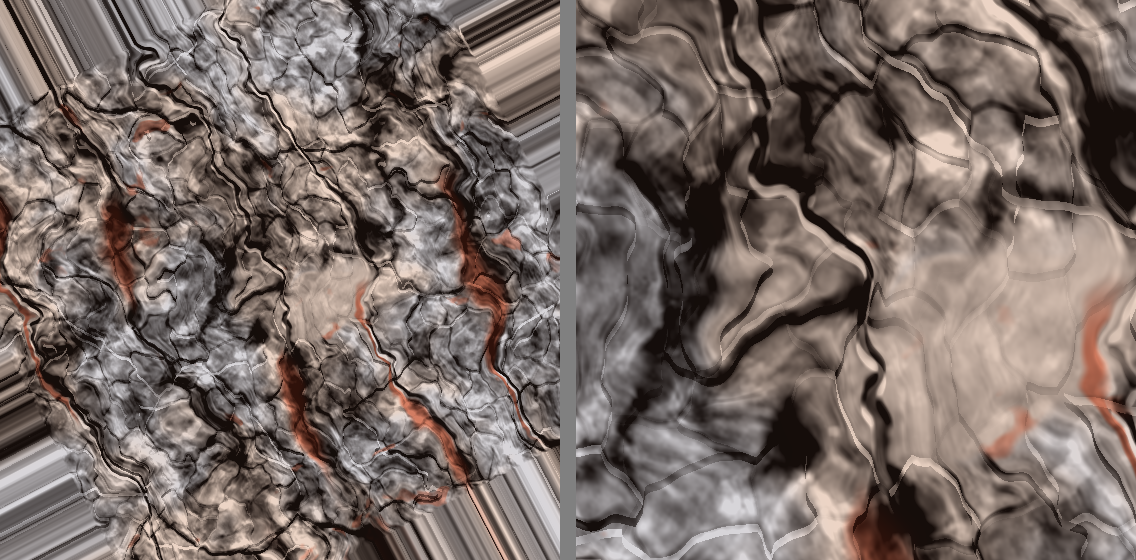
Left: the whole. Right: its middle third, enlarged.
Write a Shadertoy shader that draws this texture.

```glsl
// Weathered tree bark: a tilted slab with furrows, flaking plates and rust, its borders smeared outward.

float hash(vec2 p) {
    return fract(sin(dot(p, vec2(127.1, 311.7))) * 43758.5453);
}

float noise(vec2 p) {
    vec2 i = floor(p), f = fract(p);
    f = f * f * (3.0 - 2.0 * f);
    return mix(mix(hash(i), hash(i + vec2(1, 0)), f.x),
               mix(hash(i + vec2(0, 1)), hash(i + vec2(1, 1)), f.x), f.y);
}

float fbm(vec2 p) {
    float sum = 0.0, amp = 0.53;
    for (int i = 0; i < 4; i++) {
        sum += amp * noise(p);
        p = mat2(1.6, 1.2, -1.2, 1.6) * p + 17.3;
        amp *= 0.5;
    }
    return sum;
}

// Voronoi plates: x = distance to the border, y = random value of the plate
vec2 plates(vec2 p) {
    vec2 cell = floor(p);
    float near = 9.0, second = 9.0, id = 0.0;
    for (int y = -1; y <= 1; y++)
    for (int x = -1; x <= 1; x++) {
        vec2 c = cell + vec2(x, y);
        float d = length(c + vec2(hash(c), hash(c + 41.7)) - p);
        if (d < near) {
            second = near;
            near = d;
            id = hash(c + 9.2);
        } else second = min(second, d);
    }
    return vec2(second - near, id);
}

vec2 warp(vec2 p) {
    return p + 0.13 * (vec2(fbm(p * 9.0), fbm(p * 9.0 + 31.0)) - 0.5);
}

// Signed distance across the grain to the nearest furrow, and the furrow's index
vec2 lane(vec2 p) {
    float x = (p.x + 0.05 + 0.06 * (noise(p * vec2(4, 3)) - 0.5)) / 0.19;
    float index = floor(x + 0.5);
    return vec2((x - index) * 0.19, index);
}

float furrow(vec2 p) {
    vec2 l = lane(p);
    float width = 0.005 + 0.032 * smoothstep(0.3, 0.8, noise(vec2(l.y * 7.3, p.y * 5.0)));
    return 1.0 - smoothstep(0.3 * width, width, abs(l.x));
}

float relief(vec2 p) {
    vec2 w = warp(p);
    return 0.5 * plates(w * vec2(7, 4.5)).y + 0.25 * plates(w * vec2(24, 17) + 5.0).y
         + fbm(w * vec2(34, 18)) - 0.45 * furrow(w);
}

void mainImage(out vec4 fragColor, in vec2 fragCoord) {
    // Tilted slab; clamping stretches its border into straight streaks
    vec2 uv = (fragCoord - 0.5 * iResolution.xy) / iResolution.y;
    vec2 p = vec2(dot(uv, vec2(0.887, 0.462)), dot(uv, vec2(-0.462, 0.887)));
    p = clamp(p, -0.493, 0.493);
    vec2 w = warp(p);

    // Bare wood patch, smoother and paler than the plates around it
    float bare = 1.0 - smoothstep(0.75, 1.05, length((w - vec2(0.07, -0.08)) / vec2(0.1, 0.075)));
    float rough = 1.0 - 0.65 * bare;

    // Grainy crust on plates, long fibres beside the furrows
    float fibrous = 1.0 - smoothstep(0.015, 0.065, abs(lane(w).x));
    float crust = fbm(p * vec2(52, 44));
    float fibre = fbm(w * vec2(75, 14));
    float grain = mix(crust, fibre, 0.65 * fibrous) - 0.5;
    float broad = fbm(w * 9.0 + 50.0) - 0.5;
    float tone = 0.56 + rough * (1.05 * grain + 0.75 * broad) + 0.2 * bare;
    tone += 0.25 * rough * smoothstep(0.57, 0.72, fbm(p * vec2(36, 42) + 80.0));

    // Light from above
    float slope = relief(p) - relief(p + 0.005 * vec2(0.46, 0.89));
    tone += rough * clamp(2.1 * slope, -0.38, 0.35);

    // Broken cracks around large plates and small chips
    float plateEdge = plates(w * vec2(7, 4.5)).x;
    float chipEdge = plates(w * vec2(24, 17) + 5.0).x;
    float broken = smoothstep(0.35, 0.6, noise(p * 13.0 + 7.0));
    float crack = (1.0 - smoothstep(0.02, 0.1, plateEdge)) * broken;
    crack = max(crack, 0.7 * (1.0 - smoothstep(0.02, 0.14, chipEdge)) * (1.0 - 0.6 * broken));
    tone -= 0.42 * crack * rough;

    // Deep furrows and two dark knot holes
    float depth = furrow(w) * (1.0 - bare);
    tone -= 0.34 * depth;
    for (float i = 0.0; i < 2.0; i++) {
        vec2 hole = w - vec2(-0.09 + 0.28 * i, -0.07 + 0.07 * i);
        tone -= 0.6 * (1.0 - smoothstep(0.4, 1.2, length(hole) / (0.025 + 0.017 * i)));
    }

    // Grey ramp, cool on plates and warm near fibres and bare wood
    tone = clamp(tone, 0.0, 1.0);
    vec3 color = mix(vec3(0.08, 0.05, 0.04), vec3(0.88, 0.84, 0.82), tone);
    float warm = smoothstep(0.35, 0.65, fbm(w * 6.0 + 20.0) + 0.15 * fibrous - 0.05);
    warm = max(warm, bare);
    color *= mix(vec3(0.96, 0.995, 1.04), vec3(1.05, 0.99, 0.94), warm);

    // Rust inside furrows and in scattered flecks
    float rust = furrow(w + vec2(0.012, 0)) * smoothstep(0.56, 0.74, noise(p * vec2(9, 5) + 3.0));
    rust = max(rust, 0.7 * smoothstep(0.72, 0.79, fbm(w * 15.0 + 63.0)));
    color = mix(color, vec3(0.2, 0.07, 0.04) + vec3(0.62, 0.36, 0.27) * tone, 0.85 * rust);

    fragColor = vec4(color, 1.0);
}
```
